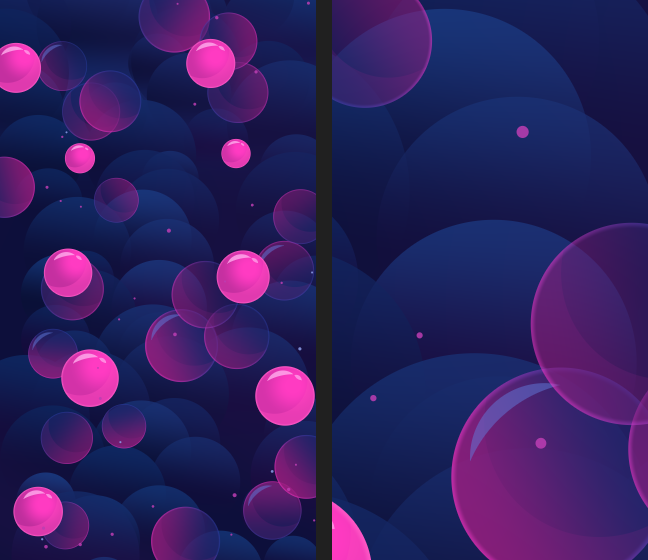
Left: the whole. Right: its middle third, enlarged.
A Shadertoy shader for this background:

```glsl
// Glossy pink and translucent violet bubbles floating over dark blue rounded clouds.

vec3 hash3(float n) {
    return fract(sin(n * vec3(12.99, 78.23, 37.72) + vec3(1.3, 4.1, 2.7)) * 4375.85);
}

// Antialiased coverage of a signed distance given in canvas widths.
float cover(float d) {
    return clamp(0.5 - d * iResolution.x, 0.0, 1.0);
}

// Tapered streak following the rim of a unit disc, centred on an angle from the top.
float streak(vec2 q, float angle, float halfSpan, float radius, float thickness, float r) {
    float a = (atan(q.x, q.y) - angle) / halfSpan;
    float width = thickness * (1.0 - a * a);
    return cover((abs(length(q) - radius) - width) * r) * step(abs(a), 1.0);
}

// Cloud dome: lit along its top, melting into the dark below.
void dome(inout vec3 col, vec2 p, vec2 c, float r, vec3 rnd) {
    vec2 q = (p - c) / r;
    float light = smoothstep(-0.35, 1.05, q.y + 0.15 * q.x);
    vec3 shade = mix(vec3(0.035, 0.065, 0.215), vec3(0.09, 0.04, 0.24), rnd.x * rnd.x);
    vec3 lit = mix(vec3(0.05, 0.14, 0.36), vec3(0.09, 0.235, 0.51), rnd.y);
    float alpha = cover((length(q) - 1.0) * r) * smoothstep(-1.0, -0.1, q.y);
    col = mix(col, mix(shade, lit, light), alpha * mix(0.7, 0.97, rnd.z));
}

// Translucent bubble: magenta on one side, clear blue on the other.
void glassBubble(inout vec3 col, vec2 p, vec2 c, float r, vec3 rnd) {
    vec2 q = (p - c) / r;
    float len = length(q);
    float turn = 6.283 * rnd.x;
    float side = smoothstep(-0.9, 1.0, dot(q, vec2(cos(turn), sin(turn))));
    vec3 tint = mix(vec3(0.13, 0.14, 0.42), vec3(0.62, 0.11, 0.50), side);
    float disc = cover((len - 1.0) * r);
    col = mix(col, tint, disc * mix(0.4, 0.85, rnd.y));
    // Inner fold, thin rim and faint gloss
    float fold = disc * cover((1.05 - length(q - vec2(0.35, 0.5))) * r);
    col = mix(col, vec3(0.62, 0.14, 0.54), 0.16 * fold);
    col += disc * smoothstep(0.94, 1.0, len) * mix(vec3(0.03, 0.06, 0.14), vec3(0.22, 0.05, 0.16), side);
    float gloss = streak(q, -0.7, 0.7, 0.84, 0.07, r);
    col = mix(col, vec3(0.38, 0.48, 0.86), gloss * 0.5 * step(0.55, rnd.z));
}

// Opaque pink ball with folded shading and a bright crescent.
void pinkBall(inout vec3 col, vec2 p, vec2 c, float r, vec3 rnd) {
    vec2 q = (p - c) / r;
    float len = length(q);
    float shade = smoothstep(0.2, 1.1, length(q - vec2(0.35, 0.45) * (0.6 + 0.6 * rnd.x)));
    vec3 ball = mix(vec3(1.0, 0.23, 0.76), vec3(0.74, 0.18, 0.61), shade * mix(0.5, 1.0, rnd.y));
    float fold = cover((1.1 - length(q - vec2(-0.35, 0.5))) * r);
    ball = mix(ball, vec3(0.98, 0.27, 0.74), 0.5 * fold);
    ball = mix(ball, vec3(1.0, 0.36, 0.78), 0.8 * smoothstep(0.92, 1.0, len));
    vec3 gleam = vec3(1.0, 0.68, 0.93);
    ball = mix(ball, gleam, 0.8 * streak(q, -0.25, 0.62, 0.78, 0.085, r));
    ball = mix(ball, gleam, 0.7 * streak(q, 0.62, 0.2, 0.77, 0.06, r));
    col = mix(col, ball, cover((len - 1.0) * r));
}

void mainImage(out vec4 fragColor, in vec2 fragCoord) {
    vec2 p = fragCoord / iResolution.x;
    float top = iResolution.y / iResolution.x;
    float h = p.y / top;
    vec3 col = mix(vec3(0.05, 0.06, 0.23), vec3(0.09, 0.19, 0.46), smoothstep(0.6, 1.0, h));

    // Clouds, stacked from the far top to the near bottom
    for (int i = 0; i < 56; i++) {
        vec3 a = hash3(float(i) + 3.0);
        vec3 b = hash3(float(i) + 91.0);
        float column = mod(float(i) * 3.0, 4.0);
        vec2 c = vec2((column + a.x) / 4.0, top * (1.02 - float(i) / 52.0) + 0.05 * (a.y - 0.5));
        dome(col, p, c, mix(0.09, 0.21, a.z), b);
    }

    // Violet haze between the layers
    float haze = 0.5 + 0.5 * sin(p.x * 5.0 + 2.0 * sin(p.y * 3.1) + p.y * 4.0);
    col = mix(col, vec3(0.20, 0.07, 0.33), 0.24 * haze);

    // Translucent bubbles on a loose three-column grid
    for (int i = 0; i < 21; i++) {
        vec3 a = hash3(float(i) + 17.0);
        vec3 b = hash3(float(i) + 140.0);
        vec2 cell = vec2(mod(float(i), 3.0), floor(float(i) / 3.0));
        vec2 c = (cell + 0.5 + 0.85 * (a.xy - 0.5)) * vec2(1.1 / 3.0, top / 7.0) - vec2(0.05, 0.0);
        glassBubble(col, p, c, mix(0.07, 0.125, a.z), b);
    }

    // Pink balls, sparser and in front
    for (int i = 0; i < 10; i++) {
        vec3 a = hash3(float(i) + 45.0);
        vec3 b = hash3(float(i) + 210.0);
        vec2 cell = vec2(mod(float(i), 2.0), floor(float(i) / 2.0));
        vec2 c = (cell + 0.5 + vec2(0.65, 0.4) * (a.xy - 0.5)) * vec2(0.55, top / 5.0) - vec2(0.05, 0.0);
        if (b.z > 0.15) pinkBall(col, p, c, mix(0.045, 0.118, a.z), b);
    }

    // Tiny drifting sparks
    for (int i = 0; i < 34; i++) {
        vec3 a = hash3(float(i) + 300.0);
        vec3 spark = mod(float(i), 6.0) < 1.0 ? vec3(0.55, 0.62, 0.92) : vec3(0.74, 0.24, 0.70);
        float d = length(p - a.xy * vec2(1.0, top)) - mix(0.003, 0.0065, a.z * a.z);
        col = mix(col, spark, 0.85 * cover(d));
    }

    fragColor = vec4(col, 1.0);
}
```
